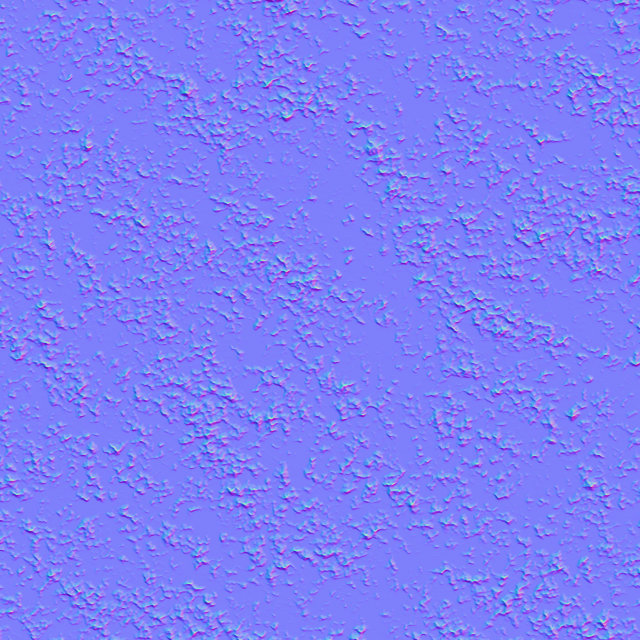
Reproduce this texture map procedurally as a three.js fragment shader.

```glsl
// Tangent-space normal map of rough stucco: clumps of fine grains on flat ground.
// Layered gradient noise is cut off softly at ground level, leaned downwards so
// that lower faces are steeper, and its slopes are encoded as a normal.
varying vec2 vUv;

vec2 hash22(vec2 p) {
  vec3 q = fract(vec3(p.xyx) * vec3(0.1031, 0.1030, 0.0973));
  q += dot(q, q.yzx + 33.33);
  return fract((q.xx + q.yz) * q.zy) * 2.0 - 1.0;
}

float gradientNoise(vec2 p) {
  vec2 cell = floor(p);
  vec2 f = p - cell;
  vec2 fade = f * f * f * (f * (f * 6.0 - 15.0) + 10.0);
  float a = dot(hash22(cell), f);
  float b = dot(hash22(cell + vec2(1.0, 0.0)), f - vec2(1.0, 0.0));
  float c = dot(hash22(cell + vec2(0.0, 1.0)), f - vec2(0.0, 1.0));
  float d = dot(hash22(cell + 1.0), f - 1.0);
  return mix(mix(a, b, fade.x), mix(c, d, fade.x), fade.y);
}

// Grains that rise above the ground where the broad patches allow it
float grains(vec2 p) {
  vec2 patchPos = vec2(p.x * 0.75 + p.y * 0.3, p.y + p.x * 0.35);
  float level = 0.35 * gradientNoise(patchPos * 8.0 + 3.7)
              + 0.40 * gradientNoise(patchPos * 21.0 + 41.3);

  vec2 grainPos = vec2(p.x * 0.85 + p.y * 0.12, p.y - p.x * 0.12);
  level += 0.60 * gradientNoise(grainPos * 55.0 + 11.1)
         + 0.50 * gradientNoise(grainPos * 104.0 + 67.9)
         + 0.24 * gradientNoise(grainPos * 185.0 + 23.5);

  // Soft cut at ground level, with the tallest grains sharpened
  level -= 0.01;
  float raised = 0.5 * (level + sqrt(level * level + 0.004));
  return raised * (0.75 + 1.1 * raised);
}

// Leaning the grains makes lower faces steep and upper faces gentle
float surfaceHeight(vec2 p) {
  return grains(p + vec2(0.001, 0.005) * grains(p));
}

void main() {
  float span = 0.0017;
  vec2 corner = vUv - 0.5 * span;
  float here = surfaceHeight(corner);
  vec2 slope = vec2(surfaceHeight(corner + vec2(span, 0.0)) - here,
                    surfaceHeight(corner + vec2(0.0, span)) - here) / span;

  vec3 normal = normalize(vec3(-slope * 0.0070, 1.0));
  vec3 encoded = normal * 0.5 + 0.5;
  gl_FragColor = vec4(encoded * vec3(0.99, 0.995, 0.985), 1.0);
}
```
